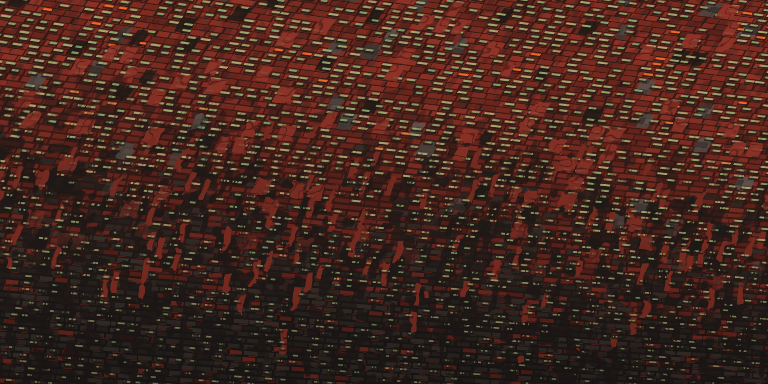
A WebGL 1 fragment shader for this background:

```glsl
precision highp float;
// Slanted terraces of red tiles with pale lit slots, sinking into dark ground.
uniform vec2 u_resolution;

float hash(vec2 p) {
  return fract(sin(dot(p, vec2(127.1, 311.7))) * 43758.5453);
}

float noise(vec2 p) {
  vec2 i = floor(p), f = fract(p);
  f = f * f * (3.0 - 2.0 * f);
  return mix(mix(hash(i), hash(i + vec2(1.0, 0.0)), f.x),
             mix(hash(i + vec2(0.0, 1.0)), hash(i + 1.0), f.x), f.y);
}

// Coverage of a centred box, softened by the pixel footprint
float box(vec2 q, vec2 halfSize, vec2 soft) {
  vec2 c = clamp((halfSize - abs(q)) / soft + 0.5, 0.0, 1.0);
  return c.x * c.y;
}

void main() {
  vec2 p = gl_FragCoord.xy / u_resolution.y;
  vec2 density = vec2(25.0, 58.0);
  vec2 soft = density / u_resolution.y;

  // Rows fall to the right, columns lean more towards the top
  vec2 g = vec2(p.x - 0.36 * p.y * p.y, p.y + p.x * mix(0.07, 0.16, p.y)) * density;
  float height = p.y + 0.09 * (p.x - 1.0) + 0.08 * (noise(p * 9.0) - 0.5);
  float lit = smoothstep(0.04, 0.70, height);
  float roof = smoothstep(0.42, 0.85, height);

  // Staggered cells
  float row = floor(g.y);
  vec2 u = vec2(g.x + 0.5 * hash(vec2(row, 3.0)), g.y);
  vec2 cell = floor(u), f = fract(u) - 0.5;
  float pick = hash(cell), tone = hash(cell + 17.3), side = hash(cell + 41.9);

  vec3 gap = mix(vec3(0.10, 0.085, 0.08), vec3(0.23, 0.10, 0.08), lit);
  vec3 red = mix(vec3(0.38, 0.14, 0.11), vec3(0.51, 0.18, 0.135), roof);
  vec3 ground = vec3(0.165, 0.145, 0.13) * (0.75 + 0.5 * tone);
  float isRed = step(pick, 0.08 + 0.92 * lit);

  // Tiles, each over a dark ledge
  vec3 tile = mix(ground, red * (0.80 + 0.3 * tone), isRed);
  vec2 tileSize = vec2(0.38 + 0.14 * side, mix(0.32, 0.43, roof));
  vec3 color = mix(gap, tile, box(f - vec2(0.0, 0.06), tileSize, soft));

  // Thin red rims between the low dark tiles
  float rim = box(f - vec2(side - 0.5, -0.4), vec2(0.3, 0.1), soft);
  color = mix(color, vec3(0.35, 0.13, 0.10), rim * step(0.4, tone) * (1.0 - roof) * 0.75);

  // Small broken shadows cutting into the slope
  float shadow = smoothstep(0.54, 0.68, noise(g * vec2(2.3, 0.6) + 9.0));
  color = mix(color, vec3(0.11, 0.09, 0.085), shadow * mix(0.8, 0.25, roof));

  // Larger plates: plain red, grey or black, with a cracked surface
  vec2 plateSpan = vec2(1.2, 3.0);
  vec2 v = g / plateSpan;
  v.x += 0.5 * hash(vec2(floor(v.y), 8.0));
  vec2 plateCell = floor(v);
  float kind = hash(plateCell + 63.7);
  float ragged = 0.3 * (noise(g * vec2(3.0, 1.2)) - 0.5) * (1.0 - 0.7 * roof);
  vec2 plateSize = vec2(0.28 + 0.2 * hash(plateCell + 5.1), 0.42) + ragged;
  float plate = box(fract(v) - 0.5, plateSize, soft / plateSpan);
  float crack = smoothstep(0.10, 0.0, abs(noise(g * vec2(2.0, 0.8)) - 0.5));
  vec3 plain = mix(vec3(0.47, 0.17, 0.13), vec3(0.56, 0.20, 0.155), roof);
  float bare = plate * step(kind, 0.13) * smoothstep(0.2, 0.5, height);
  float grey = plate * step(0.94, kind) * smoothstep(0.3, 0.6, height);
  float hole = plate * step(0.89, kind) * step(kind, 0.94) * smoothstep(0.2, 0.4, height);
  color = mix(color, plain * (1.0 - 0.35 * crack), bare);
  color = mix(color, vec3(0.30, 0.29, 0.27) * (0.7 + 0.5 * tone), grey * 0.8);
  color = mix(color, vec3(0.11, 0.10, 0.085), hole * 0.8);

  // Ragged red streaks hanging below the lit edge
  vec2 streakSpan = vec2(0.6, 4.5);
  vec2 w = g / streakSpan;
  w.x += 0.35 * (noise(g * vec2(0.7, 0.6)) - 0.5);
  w.y += hash(vec2(floor(w.x), 6.0));
  float streakPick = hash(floor(w) + 91.3);
  float streak = box(fract(w) - 0.5, vec2(0.3, 0.38) + ragged, soft / streakSpan);
  float zone = smoothstep(0.08, 0.35, height) * (1.0 - smoothstep(0.5, 0.75, height));
  color = mix(color, vec3(0.46, 0.165, 0.125), streak * step(streakPick, 0.17 * zone));

  // Lit slots: long dashes above, short broken ones below
  float slotPick = hash(cell + 29.6);
  vec2 slotSize = vec2(mix(0.12, 0.22, lit) + 0.13 * side, mix(0.13, 0.17, lit));
  vec2 s = f - vec2(0.4 * (tone - 0.5), 0.2);
  float slot = box(s, slotSize, soft);
  float under = box(s + vec2(-0.03, 0.3), slotSize + vec2(0.1, 0.02), soft);
  float on = step(slotPick, mix(0.5, 0.58, lit)) * (1.0 - 0.85 * bare);
  float broken = mix(smoothstep(0.25, 0.55, noise(g * vec2(9.0, 1.0))), 1.0, roof);
  vec3 glow = mix(vec3(0.48, 0.62, 0.40), vec3(0.68, 0.68, 0.46), side);
  glow = mix(glow, vec3(0.95, 0.42, 0.14), step(0.96, tone) * roof);
  color = mix(color, vec3(0.11, 0.085, 0.07), under * on * 0.7);
  color = mix(color, glow, slot * on * broken * mix(0.7, 0.95, lit));

  // Fade towards the foot
  color *= mix(0.88, 1.0, smoothstep(0.0, 0.35, p.y));
  gl_FragColor = vec4(color, 1.0);
}
```
